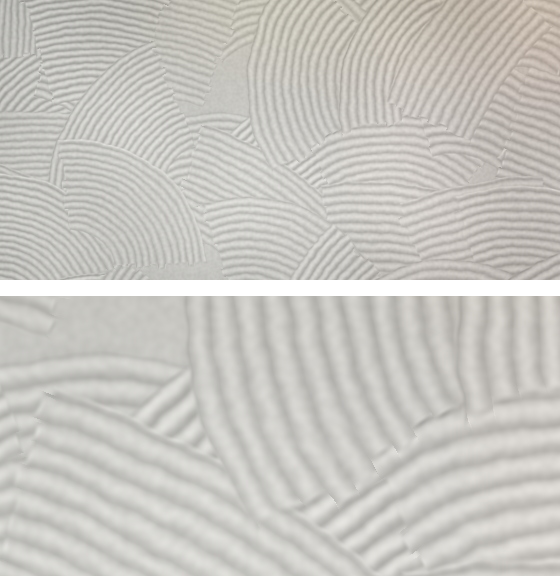
Top, the full canvas; bottom, a detail of the centre.
This texture is drawn by a WebGL 2 fragment shader. Its source:

```glsl
#version 300 es
precision highp float;
// Pale wall plaster combed with overlapping arcs of rounded ridges.

uniform vec2 u_resolution;
out vec4 fragColor;

const float CELL = 0.30;                         // spacing of comb strokes
const vec2 PERIOD = vec2(0.024, 0.035);          // ridge spacing, left and right
const vec2 HALF_WIDTH = vec2(0.15, 0.26);        // stroke size across the ridges
const vec2 HALF_LENGTH = vec2(0.20, 0.32);       // stroke size along the ridges
const vec2 RADIUS = vec2(0.30, 1.50);            // bend of the arcs
const float AXIS_MEAN = 1.85;                    // mean direction the arcs bulge to
const float AXIS_SPREAD = 2.6;
const float EDGE_SOFT = 0.004;
const float FLAT_RELIEF = 0.62;                  // level of smooth plaster
const vec2 LIGHT_DIR = vec2(-0.5, 0.866);
const float LIGHT_STEP = 0.006;
const float LIGHT_GAIN = 0.070;
const float CAVITY_GAIN = 0.118;
const float BASE_TONE = 0.757;
const float GLOW_GAIN = 0.115;                   // broad light falling on the middle
const float MOTTLE_GAIN = 0.050;                 // broad uneven shading
const vec3 PLASTER_TINT = vec3(0.007, 0.005, -0.012);
const vec3 YELLOW_TINT = vec3(0.010, 0.0, -0.030);
const vec3 PINK_TINT = vec3(0.014, -0.006, -0.008);

// Integer hash giving three values in 0..1.
vec3 hash3(ivec2 cell, int seed) {
    uvec3 v = uvec3(cell.x + 512, cell.y + 512, seed) * 1664525u + 1013904223u;
    v.x += v.y * v.z; v.y += v.z * v.x; v.z += v.x * v.y;
    v ^= v >> 16u;
    v.x += v.y * v.z; v.y += v.z * v.x; v.z += v.x * v.y;
    return vec3(v >> 8u) / 16777216.0;
}

float cornerSlope(ivec2 corner, vec2 offset) {
    float angle = 6.2832 * hash3(corner, 9).x;
    return dot(vec2(cos(angle), sin(angle)), offset);
}

float gradientNoise(vec2 p) {
    ivec2 i = ivec2(floor(p));
    vec2 f = fract(p);
    vec2 u = f * f * f * (f * (f * 6.0 - 15.0) + 10.0);
    float low = mix(cornerSlope(i, f), cornerSlope(i + ivec2(1, 0), f - vec2(1, 0)), u.x);
    float high = mix(cornerSlope(i + ivec2(0, 1), f - vec2(0, 1)),
                     cornerSlope(i + ivec2(1, 1), f - vec2(1, 1)), u.x);
    return mix(low, high, u.y);
}

// Lays one comb stroke, a ringed sector, over the relief below it.
float layStroke(float relief, vec2 p, ivec2 cell, vec3 place) {
    vec3 shape = hash3(cell, 1);
    vec3 style = hash3(cell, 2);
    vec2 middle = (vec2(cell) + place.xy) * CELL;
    float axisAngle = AXIS_MEAN + (shape.x - 0.5) * AXIS_SPREAD;
    vec2 axis = vec2(cos(axisAngle), sin(axisAngle));
    float radius = mix(RADIUS.x, RADIUS.y, shape.y * shape.y);
    float halfWidth = mix(HALF_WIDTH.x, HALF_WIDTH.y, shape.z);
    float halfLength = mix(HALF_LENGTH.x, HALF_LENGTH.y, style.x);
    float period = mix(PERIOD.x, PERIOD.y, clamp(middle.x * 0.5 + (style.y - 0.5) * 0.4, 0.0, 1.0));

    // Polar position around the centre of the arcs.
    vec2 q = p - middle + axis * radius;
    float r = length(q);
    float along = atan(axis.x * q.y - axis.y * q.x, dot(axis, q)) * radius;
    float tooth = (r - radius + halfWidth) / period;

    // Each tooth stops at a slightly different place.
    float ragged = (hash3(cell + ivec2(int(floor(tooth)), 0), 3).x - 0.5) * 0.022;
    float inside = min(halfWidth - abs(r - radius), halfLength + ragged - abs(along));
    if (inside < -0.03) return relief;

    float ridge = pow(0.5 - 0.5 * cos(6.2832 * tooth), 0.75);
    ridge = mix(FLAT_RELIEF, ridge, mix(0.65, 1.0, style.z));
    float rim = exp(-inside * inside / 0.00004);
    relief -= 0.18 * rim * relief;
    return mix(relief, ridge + 0.07 * rim, smoothstep(-EDGE_SOFT, EDGE_SOFT, inside));
}

// Surface level: two layers of strokes over smooth plaster.
float plasterRelief(vec2 p) {
    float relief = FLAT_RELIEF;
    ivec2 home = ivec2(floor(p / CELL));
    for (int layer = 0; layer < 2; layer++)
        for (int j = 2; j >= -2; j--)
            for (int i = -2; i <= 2; i++) {
                ivec2 cell = home + ivec2(i, j);
                vec3 place = hash3(cell, 0);
                if (int(place.z * 2.0) == layer) relief = layStroke(relief, p, cell, place);
            }
    return relief;
}

void main() {
    vec2 p = gl_FragCoord.xy / u_resolution.y;
    vec2 screen = gl_FragCoord.xy / u_resolution;

    // Hand wobble of the comb.
    vec2 wobble = vec2(gradientNoise(p * 7.0), gradientNoise(p * 7.0 + 31.0)) * 0.010;
    wobble += vec2(gradientNoise(p * 32.0 + 7.0), gradientNoise(p * 32.0 + 53.0)) * 0.004;
    vec2 q = p + wobble;

    // Directional light, darkened grooves and fine grain.
    float relief = plasterRelief(q);
    float slope = relief - plasterRelief(q + LIGHT_DIR * LIGHT_STEP);
    float grain = 0.030 * gradientNoise(p * 85.0) + 0.020 * gradientNoise(p * 36.0 + 11.0);
    vec2 fromGlow = screen - vec2(0.46, 0.42);
    float glow = exp(-3.5 * dot(fromGlow, fromGlow));
    float tone = BASE_TONE + LIGHT_GAIN * slope + CAVITY_GAIN * (relief - 0.57) + grain;
    tone += GLOW_GAIN * (glow - 0.62) + MOTTLE_GAIN * gradientNoise(p * 2.5 + 3.0);

    // Yellow toward the top, pink toward the right.
    vec3 colour = tone + PLASTER_TINT;
    colour += YELLOW_TINT * smoothstep(0.55, 1.0, screen.y) * smoothstep(0.1, 0.5, screen.x);
    colour += PINK_TINT * smoothstep(0.45, 0.85, screen.x + 0.15 * gradientNoise(p * 2.0));
    colour += PINK_TINT * smoothstep(0.5, 0.0, length(p - vec2(2.0, 0.85)));
    fragColor = vec4(colour, 1.0);
}
```
